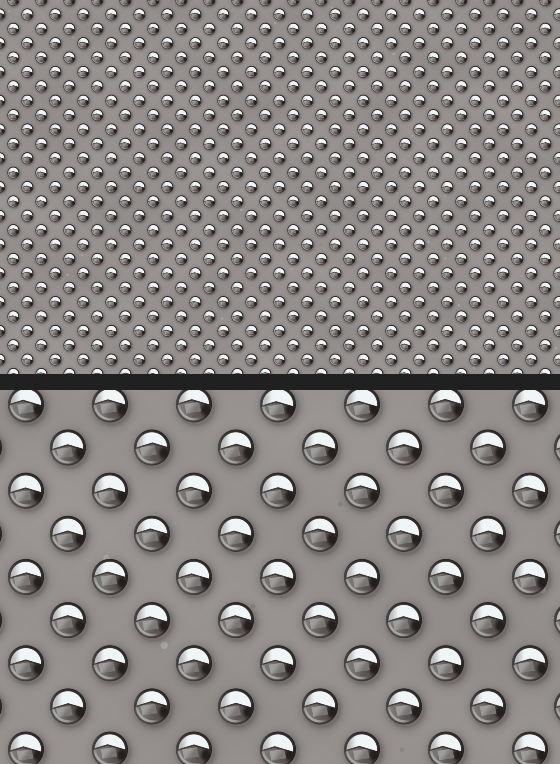
Top: the whole. Bottom: its middle third, enlarged.
Give the GLSL for this texture, as a WebGL 2 fragment shader.

```glsl
#version 300 es
precision highp float;
// Brushed grey sheet with staggered rows of small polished dome studs.

uniform vec2 u_resolution;
out vec4 fragColor;

const vec2 REPEATS = vec2(20.0, 13.0);   // each repeat holds two staggered studs
const vec2 FIRST_STUD = vec2(0.475, 0.0);
const float RADIUS = 0.215;              // in units of the column pitch
const float TAU = 6.2831853;

const vec3 SHEET = vec3(0.59, 0.57, 0.56);
const vec3 STEEL = vec3(0.47, 0.46, 0.45);
const vec3 BROWN = vec3(0.35, 0.32, 0.31);
const vec3 GLINT = vec3(0.94, 0.96, 0.97);
const vec3 SILVER = vec3(0.74, 0.74, 0.74);
const vec3 INK = vec3(0.14, 0.12, 0.12);

vec2 hash2(vec2 p) {
    vec3 q = fract(p.xyx * vec3(0.1031, 0.1030, 0.0973));
    q += dot(q, q.yzx + 33.33);
    return fract((q.xx + q.yz) * q.zy);
}

// 1 where d is negative, 0 where positive, blended over width w
float fill(float d, float w) {
    return 1.0 - smoothstep(-0.5 * w, 0.5 * w, d);
}

float boxDistance(vec2 p, vec2 halfSize) {
    vec2 d = abs(p) - halfSize;
    return length(max(d, 0.0)) + min(max(d.x, d.y), 0.0);
}

// Whole-number frequencies keep the broad stains seamless
float stains(vec2 uv) {
    vec2 a = uv * TAU;
    float warp = sin(2.0 * a.x + a.y) + 0.6 * sin(3.0 * a.y - a.x);
    return 0.45 * sin(3.0 * a.x - 2.0 * a.y + warp)
         + 0.35 * sin(2.0 * a.x + 5.0 * a.y - 1.4 * warp)
         + 0.20 * sin(7.0 * a.x + 4.0 * a.y + 2.0 * warp);
}

// Sparse pits: x is coverage, y is brightness
vec2 pits(vec2 uv, vec2 cells, float aspect, float w) {
    vec2 g = uv * cells;
    vec2 id = mod(floor(g), cells);
    vec2 rnd = hash2(id + 7.0);
    vec2 center = 0.25 + 0.5 * hash2(id + 91.0);
    vec2 d = (fract(g) - center) / cells * vec2(1.0, aspect) * REPEATS.x;
    float size = mix(0.015, 0.045, rnd.y);
    return vec2(step(0.9, rnd.x) * fill(length(d) - size, w), step(0.6, rnd.y));
}

// Offset from the closest stud; id wraps with the tile
vec2 nearestStud(vec2 p, vec2 pitch, out vec2 id) {
    vec2 best = vec2(9.0);
    for (int i = 0; i < 2; i++) {
        vec2 q = p - FIRST_STUD - 0.5 * float(i) * pitch;
        vec2 cell = round(q / pitch);
        vec2 d = q - cell * pitch;
        if (dot(d, d) < dot(best, best)) {
            best = d;
            id = mod(cell, REPEATS) + 40.0 * float(i);
        }
    }
    return best;
}

// Dome reflections, n runs from -1 to 1 across the stud
vec3 studColor(vec2 n, vec2 rnd, float w) {
    float r = length(n);
    vec2 jitter = (rnd - 0.5) * vec2(0.22, 0.14);

    // lower half: brown, darkening to the right, silver rim at lower left
    vec3 color = mix(BROWN, STEEL, smoothstep(0.3, -0.6, n.x));
    color = mix(color, INK, fill(length((n - vec2(0.68, -0.3)) * vec2(1.0, 0.8)) - 0.27, 0.25 + w));
    float rim = fill(abs(r - 0.82) - 0.07, w) * smoothstep(0.3, 0.8, dot(n, vec2(-0.6, -0.8)));
    color = mix(color, SILVER, 0.7 * rim);

    // tilted facet in the middle
    vec2 f = n - vec2(-0.1, -0.24) - jitter;
    f = vec2(f.x + 0.2 * f.y, f.y - 0.15 * f.x);
    float facet = boxDistance(f, vec2(0.42, 0.27));
    vec3 facetColor = mix(STEEL, SILVER, 0.55 * smoothstep(-0.3, 0.3, f.y - f.x));
    color = mix(color, facetColor, fill(facet, w));

    // bright peaked cap with a dark lower edge
    float edge = 0.24 - 0.3 * abs(n.x + 0.08 + jitter.x) + jitter.y;
    float cap = max(edge - n.y, r - 0.84);
    color = mix(color, INK, 0.6 * fill(abs(cap - 0.05) - 0.04, w) * step(-0.2, n.y));
    vec3 capColor = mix(GLINT, SILVER, smoothstep(0.25, 0.75, -n.x));
    color = mix(color, capColor, fill(cap, w));

    // thin outline, stronger above and to the right
    float weight = mix(0.55, 0.9, smoothstep(-0.6, 0.6, n.x + n.y));
    return mix(color, INK, weight * smoothstep(0.86 - 0.3 * w, 0.97, r));
}

void main() {
    vec2 uv = gl_FragCoord.xy / u_resolution;
    float aspect = u_resolution.y / u_resolution.x;
    vec2 p = uv * vec2(1.0, aspect) * REPEATS.x;
    vec2 pitch = vec2(1.0, aspect * REPEATS.x / REPEATS.y);
    float pixel = REPEATS.x / u_resolution.x;

    // worn sheet
    vec3 color = SHEET + 0.022 * stains(uv) * vec3(0.9, 1.0, 1.0);
    vec2 pit = pits(uv, vec2(36.0, 24.0), aspect, pixel);
    color = mix(color, mix(STEEL, SILVER, pit.y), 0.5 * pit.x);

    // contact shadow, then the stud
    vec2 id;
    vec2 d = nearestStud(p, pitch, id);
    float shade = length(d - vec2(0.025, -0.03)) - RADIUS;
    color *= 1.0 - 0.24 * exp(-max(shade, 0.0) / 0.04);
    vec3 stud = studColor(d / RADIUS, hash2(id), pixel / RADIUS);
    color = mix(color, stud, fill(length(d) - RADIUS, pixel));

    fragColor = vec4(color, 1.0);
}
```
